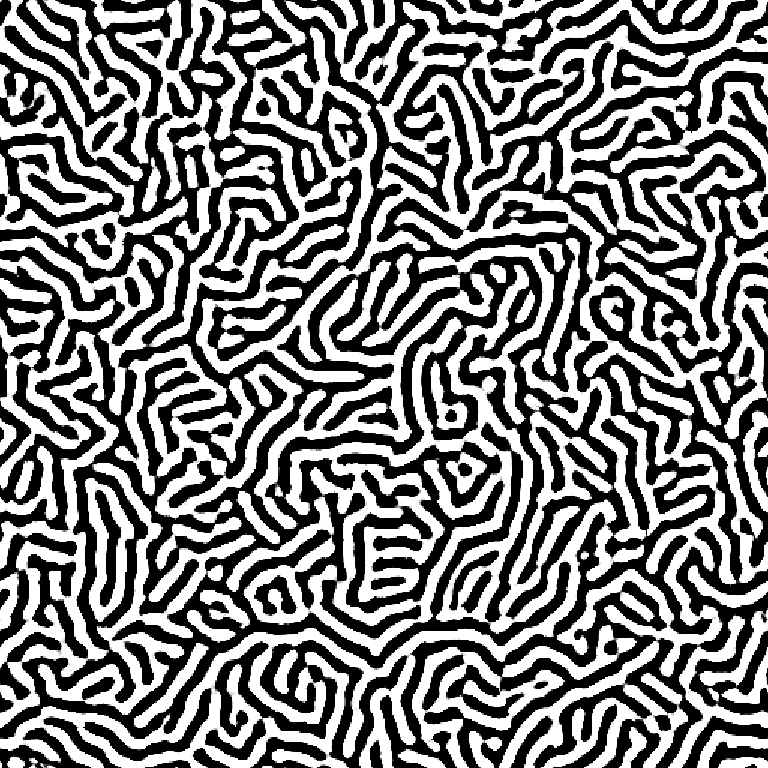
Give the GLSL for this pattern, as a three.js fragment shader.

```glsl
// Tileable black and white labyrinth of short winding stripes with crisp stepped edges and flecked junctions.
varying vec2 vUv;

const float TAU = 6.2831853;
const float CELLS = 20.0;          // wave patches across the canvas
const float STRIPES = 36.0;        // stripe periods across the canvas
const float GRAIN = 256.0;         // edge steps across the canvas
const float PATCH_FALLOFF = 5.0;   // how abruptly patches meet
const float MIN_BEND = 0.7;        // smallest bend radius, in cells
const float MAX_BEND = 5.0;        // largest bend radius, in cells
const float INNER_RING = 0.61;     // inhibiting ring, in stripe periods
const float OUTER_RING = 1.117;    // exciting ring, in stripe periods
const int RING_SAMPLES = 10;
const float EDGE = 0.16;           // edge softness of clean stripes
const float SMUDGE = 0.6;          // extra softness at broken junctions
const float FLECK = 0.2;           // darkening of paper at junctions
const float BALANCE = -0.01;       // below zero favours black
const vec3 INK = vec3(0.0);
const vec3 PAPER = vec3(1.0);

// Four random values per cell, wrapping at the canvas edges.
vec4 cellHash(vec2 cell) {
  vec4 h = fract(mod(cell, CELLS).xyxy * vec4(0.1031, 0.1030, 0.0973, 0.1099));
  h += dot(h, h.wzxy + 33.33);
  return fract((h.xxyz + h.yzzw) * h.zywx);
}

// Cellular sum of curved waves; x is the stripe signal, length is its coherence.
vec2 waveField(vec2 p) {
  vec2 home = floor(p);
  vec2 sum = vec2(0.0);
  float total = 0.0;
  for (int y = -1; y <= 1; y++) {
    for (int x = -1; x <= 1; x++) {
      vec2 cell = home + vec2(float(x), float(y));
      vec4 h = cellHash(cell);
      vec2 toPoint = p - cell - h.xy;
      float weight = exp(-PATCH_FALLOFF * dot(toPoint, toPoint));
      float angle = TAU * h.z;
      float bend = mix(MIN_BEND, MAX_BEND, fract(h.w * 17.3));
      float radius = length(toPoint + bend * vec2(cos(angle), sin(angle)));
      float phase = TAU * (radius * STRIPES / CELLS + h.w);
      sum += weight * vec2(cos(phase), sin(phase));
      total += weight;
    }
  }
  return sum / total;
}

// Stripe signal with its amplitude evened out.
float stripe(vec2 p) {
  vec2 wave = waveField(p);
  return wave.x / (length(wave) + 0.02);
}

// One activator-inhibitor step: heals ragged seams and evens the widths.
float labyrinth(vec2 p, float centre) {
  float period = CELLS / STRIPES;
  float inner = 0.0;
  float outer = 0.0;
  for (int i = 0; i < RING_SAMPLES; i++) {
    float angle = TAU * float(i) / float(RING_SAMPLES);
    vec2 dir = period * vec2(cos(angle), sin(angle));
    inner += stripe(p + INNER_RING * dir);
    outer += stripe(p + OUTER_RING * dir);
  }
  return centre + (outer - 2.0 * inner) / float(RING_SAMPLES);
}

// Gathers positions into small steps with narrow smooth ramps between them.
vec2 stepped(vec2 uv) {
  vec2 g = uv * GRAIN;
  return (floor(g) + smoothstep(0.25, 0.75, fract(g))) / GRAIN;
}

// Fine mottling from layered sines with whole repeats.
float mottle(vec2 uv) {
  vec2 q = TAU * uv;
  float n = sin(97.0 * q.x + 2.0 * sin(31.0 * q.y));
  n += sin(103.0 * q.y + 2.0 * sin(37.0 * q.x));
  n += sin(89.0 * q.x - 79.0 * q.y);
  return 0.5 + n / 6.0;
}

void main() {
  vec2 uv = stepped(vUv);
  vec2 p = uv * CELLS;
  vec2 wave = waveField(p);
  float coherence = length(wave);
  float signal = labyrinth(p, wave.x / (coherence + 0.02)) + BALANCE;

  // Junctions where the waves cancel get a grey smear and pale flecks.
  float defect = 1.0 - smoothstep(0.05, 0.32, coherence);
  float speck = mottle(uv);
  float softness = EDGE + SMUDGE * defect * speck;
  float light = smoothstep(-softness, softness, signal);
  light *= 1.0 - FLECK * defect * smoothstep(0.45, 0.65, speck);
  gl_FragColor = vec4(mix(INK, PAPER, light), 1.0);
}
```
